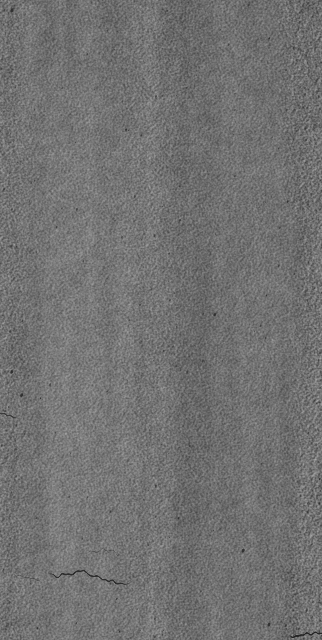
This texture is drawn by a Shadertoy shader. Its source:

```glsl
// Worn grey asphalt with faint vertical wheel bands, fine grit, pits and thin cracks.

const float BASE_GREY = 0.449;
const float PIT_GREY = 0.15;
const float CRACK_GREY = 0.13;
const int CRACK_COUNT = 5;

// Hashes
vec2 hash22(vec2 p) {
    vec3 q = fract(vec3(p.xyx) * vec3(0.1031, 0.1030, 0.0973));
    q += dot(q, q.yzx + 33.33);
    return fract((q.xx + q.yz) * q.zy);
}

vec2 gradientAt(vec2 cell) {
    float angle = 6.2832 * hash22(cell + 71.0).x;
    return vec2(cos(angle), sin(angle));
}

// Gradient noise, roughly -0.7 to 0.7
float gradientNoise(vec2 p) {
    vec2 i = floor(p), f = fract(p);
    vec2 w = f * f * f * (f * (f * 6.0 - 15.0) + 10.0);
    vec2 e = vec2(1.0, 0.0);
    float a = dot(gradientAt(i), f);
    float b = dot(gradientAt(i + e.xy), f - e.xy);
    float c = dot(gradientAt(i + e.yx), f - e.yx);
    float d = dot(gradientAt(i + e.xx), f - e.xx);
    return mix(mix(a, b, w.x), mix(c, d, w.x), w.y);
}

vec2 rotate(vec2 p, float angle) {
    float c = cos(angle), s = sin(angle);
    return vec2(c * p.x - s * p.y, s * p.x + c * p.y);
}

float bump(float x, float center, float width) {
    float d = (x - center) / width;
    return exp(-d * d);
}

// Broad tone: long vertical bands, bent a little down the road
float bandTone(vec2 p, vec2 uv) {
    float bend = 0.03 * gradientNoise(vec2(uv.x * 2.0, uv.y * 2.3) + 5.0);
    float x = uv.x + bend;
    float tone = 0.018 * bump(x, 0.25, 0.16) + 0.026 * bump(uv.x, 0.475, 0.022);
    tone -= 0.024 * bump(x, 0.58, 0.07) + 0.022 * bump(x, 0.90, 0.05);
    tone -= 0.018 * smoothstep(0.75, 1.0, uv.y);
    tone += 0.040 * gradientNoise(vec2(x * 13.0, uv.y * 1.4));
    tone += 0.028 * gradientNoise(vec2(x * 31.0, uv.y * 2.5) + 40.0);
    return tone + 0.025 * gradientNoise(p * 17.0 + 9.0);
}

// Rough texture at the sides and centre, polished between
float roughness(vec2 uv) {
    float edge = 0.88 + 0.05 * sin(3.0 * (1.0 - uv.y)) + 0.03 * gradientNoise(uv * 7.0);
    float sides = smoothstep(edge - 0.04, edge + 0.03, uv.x)
                + 0.7 * (1.0 - smoothstep(0.02, 0.13, uv.x));
    return clamp(sides + 0.45 * bump(uv.x, 0.48, 0.09), 0.0, 1.0);
}

// Grit lit from the left, so flecks stand steeply and lean right
float gritRelief(vec2 p, float frequency) {
    vec2 q = rotate(p, 0.45) * frequency;
    vec2 lightStep = rotate(vec2(-0.28, 0.12), 0.45);
    return gradientNoise(q - lightStep) - gradientNoise(q + lightStep);
}

// Grain summed from pixel-fine flecks up to soft clumps
float gritTone(vec2 p, float rough) {
    float fine = 0.125 * gradientNoise(rotate(p, 0.8) * 317.0 + 13.0)
               + 0.060 * gradientNoise(rotate(p, 0.3) * 461.0 + 57.0);
    float clumps = 0.050 * gradientNoise(rotate(p, 1.1) * 105.0 + 31.0)
                 + 0.035 * gradientNoise(rotate(p, 0.6) * 52.0 + 83.0);
    float relief = 0.085 * gritRelief(p, 243.0) + 0.05 * rough * gritRelief(p + 3.0, 135.0);
    return (fine + relief) * mix(0.92, 1.3, rough) + clumps;
}

// One jittered pit per grid cell, present with the given chance
float pits(vec2 p, float cells, float radius, float chance, float pixel) {
    vec2 cell = floor(p * cells);
    vec2 pick = hash22(cell + cells);
    vec2 center = (cell + 0.2 + 0.6 * hash22(cell + 2.7 * cells)) / cells;
    float size = radius * mix(0.4, 1.2, pick.y * pick.y);
    float d = length(rotate(p - center, 0.4) * vec2(1.1, 0.75)) - size;
    return step(pick.x, chance) * (1.0 - smoothstep(-pixel, pixel, d));
}

// Jagged, mostly level crack that tapers at its ends
float crack(vec2 p, vec2 start, vec2 end, float halfWidth, float pixel) {
    float t = (p.x - start.x) / (end.x - start.x);
    float wander = 0.016 * gradientNoise(vec2(p.x * 25.0, start.y * 90.0))
                 + 0.007 * gradientNoise(vec2(p.x * 110.0, start.y * 50.0));
    float d = abs(p.y - mix(start.y, end.y, t) - wander);
    float taper = smoothstep(0.0, 0.1, t) * (1.0 - smoothstep(0.85, 1.0, t));
    float thickness = halfWidth * (1.0 + gradientNoise(p * 130.0));
    return taper * (1.0 - smoothstep(thickness - pixel * 0.5, thickness + pixel, d));
}

void mainImage(out vec4 fragColor, in vec2 fragCoord) {
    vec2 uv = fragCoord / iResolution.xy;
    vec2 p = fragCoord / iResolution.y;
    float pixel = 0.6 / iResolution.y;
    float rough = roughness(uv);
    float grey = BASE_GREY + bandTone(p, uv) + gritTone(p, rough);

    // Small and large pits
    float smallPits = pits(p, 97.0, 0.0014, 0.03 + 0.14 * rough, pixel);
    float largePits = pits(p, 23.0, 0.0024, 0.06 + 0.06 * rough, pixel);
    grey = mix(grey, PIT_GREY, max(0.6 * smallPits, 0.85 * largePits));

    // Cracks: start and end points, then strength
    vec4 spans[CRACK_COUNT] = vec4[](
        vec4(0.072, 0.108, 0.212, 0.093), vec4(0.450, 0.005, 0.520, 0.008),
        vec4(-0.010, 0.355, 0.027, 0.354), vec4(0.020, 0.099, 0.066, 0.099),
        vec4(0.135, 0.137, 0.190, 0.133));
    float strengths[CRACK_COUNT] = float[](0.85, 0.95, 0.7, 0.4, 0.4);
    for (int i = 0; i < CRACK_COUNT; i++) {
        float line = crack(p, spans[i].xy, spans[i].zw, 0.0011 * strengths[i], pixel);
        grey = mix(grey, CRACK_GREY, strengths[i] * line);
    }
    fragColor = vec4(vec3(clamp(grey, 0.0, 1.0)), 1.0);
}
```
